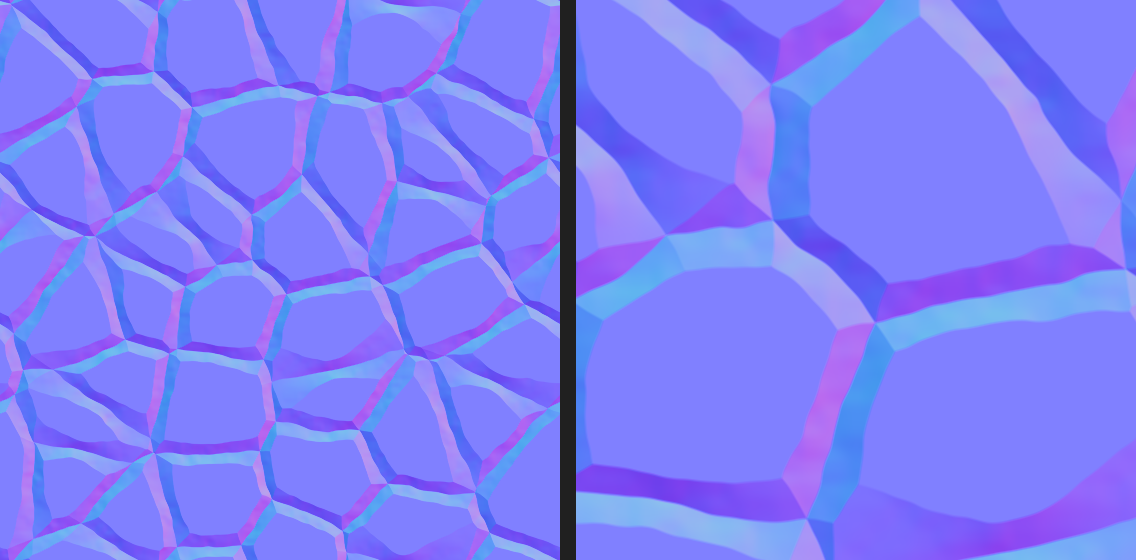
Left, the full canvas; right, a detail of the centre.
Reproduce this texture map procedurally as a WebGL 1 fragment shader.

```glsl
precision highp float;
// Tangent-space normal map of flat plates split by V-shaped, slightly ragged cracks.

uniform vec2 u_resolution;

const float CELLS = 6.0; // plates per canvas side

vec2 hash2(vec2 p) {
  vec3 q = fract(p.xyx * vec3(0.1031, 0.1030, 0.0973));
  q += dot(q, q.yzx + 33.33);
  return fract((q.xx + q.yz) * q.zy);
}

// Tiling two-channel value noise in -1..1, with a quintic fade for smooth slopes
vec2 noise2(vec2 uv, float period) {
  vec2 p = uv * period;
  vec2 i = floor(p), f = p - i;
  vec2 w = f * f * f * (f * (f * 6.0 - 15.0) + 10.0);
  vec2 lo = mod(i, period), hi = mod(i + 1.0, period);
  float seed = period * 3.0;
  vec2 bottom = mix(hash2(lo + seed), hash2(vec2(hi.x, lo.y) + seed), w.x);
  vec2 top = mix(hash2(vec2(lo.x, hi.y) + seed), hash2(hi + seed), w.x);
  return mix(bottom, top, w.y) * 2.0 - 1.0;
}

// Difference between the two nearest seed distances, in canvas units
float crackDistance(vec2 uv) {
  vec2 p = uv * CELLS;
  vec2 home = floor(p);
  float nearest = 9.0, second = 9.0;
  for (int y = -2; y <= 2; y++) {
    for (int x = -2; x <= 2; x++) {
      vec2 cell = home + vec2(float(x), float(y));
      float d = distance(p, cell + hash2(mod(cell, CELLS) + 17.0));
      second = min(second, max(nearest, d));
      nearest = min(nearest, d);
    }
  }
  return (second - nearest) / CELLS;
}

// Groove walls rise from the crack and stop at the level plate
float height(vec2 uv) {
  vec2 ragged = uv + 0.0050 * noise2(uv, 14.0)
                   + 0.0022 * noise2(uv, 36.0)
                   + 0.0010 * noise2(uv, 72.0);
  return 0.24 * min(crackDistance(ragged), 0.035);
}

void main() {
  vec2 uv = gl_FragCoord.xy / u_resolution.y;

  // Central differences also soften the creases
  float e = 0.001;
  vec2 slope = vec2(height(uv + vec2(e, 0.0)) - height(uv - vec2(e, 0.0)),
                    height(uv + vec2(0.0, e)) - height(uv - vec2(0.0, e))) / (2.0 * e);

  vec3 normal = normalize(vec3(-slope, 1.0));
  gl_FragColor = vec4(normal * 0.5 + 0.5, 1.0);
}
```
